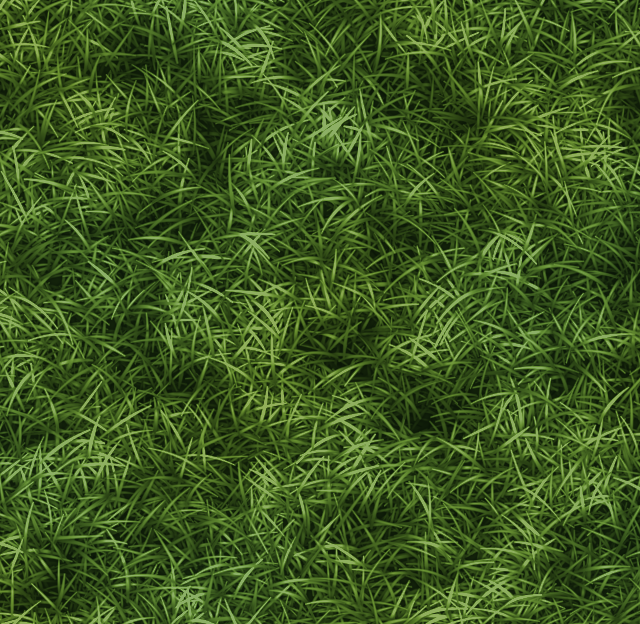
Reproduce this texture procedurally as a Shadertoy shader.

```glsl
// Dense lawn seen from above: many layers of curved, tapering grass blades.
// Each layer is a jittered cell grid with one blade per cell. Blades fan out
// along a field of layered sines, shade those below, and a ramp colours them.

const int LAYERS = 27;
const float CELL = 0.058;       // grid spacing in canvas heights
const float SOFTNESS = 0.0017;  // blur of blade edges
const float EXPOSURE = 1.2;     // gain on the final light level

vec4 hash4(vec3 p) {
    vec4 q = fract(p.xyzx * vec4(0.1031, 0.1030, 0.0973, 0.1099));
    q += dot(q, q.wzxy + 33.33);
    return fract((q.xxyz + q.yzzw) * q.zywx);
}

// Smooth irregular field in about -1..1 from warped sines
float drift(vec2 p, float frequency) {
    p *= frequency;
    float broad = sin(p.x + 1.7 * sin(p.y * 0.8 + 0.6));
    float fine = sin(p.y * 1.6 + 1.4 * sin(p.x * 1.3 + 2.1));
    return 0.5 * (broad + fine);
}

// Sunny tufts (positive) and shaded hollows (negative)
float tuftLight(vec2 p) {
    vec2 turned = mat2(0.8, 0.6, -0.6, 0.8) * p;
    return 0.6 * drift(p, 16.0) + 0.65 * drift(turned + 0.4, 37.0);
}

// Colour for a light level from 0 (deep shade) to 5 (pale tip)
vec3 grassRamp(float level) {
    vec3 tones[6] = vec3[6](
        vec3(0.04, 0.085, 0.025), vec3(0.15, 0.24, 0.07),
        vec3(0.23, 0.35, 0.11), vec3(0.32, 0.46, 0.155),
        vec3(0.41, 0.57, 0.20), vec3(0.56, 0.69, 0.38));
    vec3 color = tones[0];
    for (int i = 1; i < 6; i++)
        color = mix(color, tones[i], clamp(level - float(i - 1), 0.0, 1.0));
    return color;
}

// x: signed distance to a bent blade, y: position from root 0 to tip 1
vec2 bladeShape(vec2 p, float angle, float len, float bend, float halfWidth) {
    vec2 along = vec2(cos(angle), sin(angle));
    vec2 q = vec2(dot(p, along), dot(p, vec2(-along.y, along.x)));
    float t = q.x / len + 0.5;
    float s = clamp(t, 0.0, 1.0);
    float slope = 2.0 * bend * s;
    float side = (q.y - bend * len * (s * s - 0.3)) * inversesqrt(1.0 + slope * slope);
    float width = halfWidth * (1.0 - 0.7 * s * s) * (0.6 + 0.4 * smoothstep(0.0, 0.3, s));
    float beyond = abs(t - s) * len;
    return vec2(length(vec2(side, beyond)) - width, s);
}

// Lay the blade of one cell over the light level below it
float addBlade(float level, vec2 p, vec2 cell, float layer) {
    vec4 place = hash4(vec3(cell, layer * 7.0 + 3.0));
    vec2 center = (cell + 0.1 + 0.8 * place.xy) * CELL;
    vec2 offset = p - center;
    if (dot(offset, offset) > 0.0050) return level;

    vec4 look = hash4(vec3(cell + 41.0, layer * 5.0 + 11.0));
    float depth = layer / float(LAYERS - 1);
    float light = tuftLight(center);
    // Thin out the upper blades over hollows
    if (depth > 0.5 && light + 0.5 * look.x < -0.2) return level;

    float lean = 1.5 * drift(center + 0.3, 25.0);
    float angle = 1.57 + lean + (place.z - 0.5) * 2.4;
    float bend = -0.32 * cos(angle) + (look.x - 0.5) * 0.6;
    float len = mix(0.054, 0.1, place.w);
    float halfWidth = mix(0.0017, 0.0031, look.y);
    vec2 blade = bladeShape(offset, angle, len, bend, halfWidth);

    // Light: higher layers, sunny tufts and a few pale blades
    float tone = 0.6 + 2.2 * depth + 2.3 * (look.z - 0.2);
    tone += 1.1 * light + 2.2 * pow(look.w, 8.0) * depth;
    tone *= mix(0.4, 1.12, smoothstep(0.0, 0.65, blade.y));

    float shadow = 0.27 * (1.0 - smoothstep(0.0, 0.007, blade.x));
    float cover = 1.0 - smoothstep(-SOFTNESS, SOFTNESS, blade.x);
    return mix(level * (1.0 - shadow), max(tone, 0.0), cover);
}

float bladeLayer(float level, vec2 p, float layer) {
    vec2 home = floor(p / CELL);
    for (int j = -1; j <= 1; j++)
        for (int i = -1; i <= 1; i++)
            level = addBlade(level, p, home + vec2(i, j), layer);
    return level;
}

void mainImage(out vec4 fragColor, in vec2 fragCoord) {
    // Keep cell numbers positive for the hash
    vec2 p = fragCoord / iResolution.y + 2.0;
    float level = 0.3;
    for (int k = 0; k < LAYERS; k++) {
        // Shift each grid so that cells do not line up
        vec2 shift = hash4(vec3(float(k), 5.0, 9.0)).xy * CELL;
        level = bladeLayer(level, p + shift, float(k));
    }
    // Deepen the hollows and lift the tufts
    level *= EXPOSURE * exp(0.42 * tuftLight(p));

    // Faint warm and cool patches of grass
    float warmth = 0.5 + 0.5 * drift(p + 0.7, 8.0);
    vec3 tint = mix(vec3(0.98, 1.0, 1.07), vec3(1.03, 1.0, 0.93), warmth);
    fragColor = vec4(grassRamp(level) * tint, 1.0);
}
```
